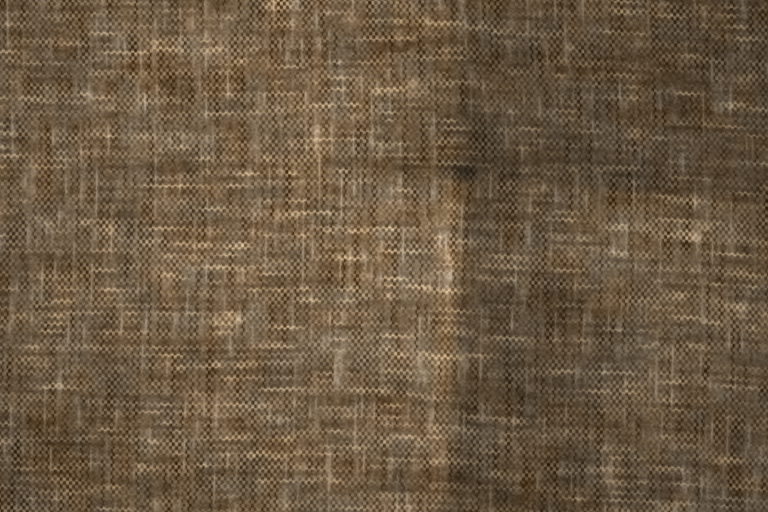
Give the GLSL for this texture, as a Shadertoy shader.

```glsl
// Coarse brown woven cloth with a vertical fold meeting a horizontal crease.
// Stretched value noise colours the warp and weft yarns, a sine checker
// interlaces them, and soft falloffs around the two folds light the cloth.

float hash(vec2 p) {
    vec3 q = fract(p.xyx * vec3(0.1031, 0.1030, 0.0973));
    q += dot(q, q.yzx + 33.33);
    return fract((q.x + q.y) * q.z);
}

float noise(vec2 p) {
    vec2 cell = floor(p), f = fract(p);
    f = f * f * (3.0 - 2.0 * f);
    return mix(mix(hash(cell), hash(cell + vec2(1, 0)), f.x),
               mix(hash(cell + vec2(0, 1)), hash(cell + 1.0), f.x), f.y);
}

float bump(vec2 p, vec2 center, vec2 size) {
    vec2 q = (p - center) / size;
    return exp(-dot(q, q));
}

// Light on the cloth: d is measured right of the fold, h above the crease.
float foldLight(vec2 p, float d, float h) {
    float right = smoothstep(-0.015, 0.035, d);
    float above = smoothstep(-0.018, 0.018, h);
    float light = 1.03;

    // Broad glow on the left panel, dimmer outer edges
    light += 0.17 * bump(p, vec2(0.74, 0.53), vec2(0.36, 0.24)) * (1.0 - right);
    light += 0.07 * bump(p, vec2(0.42, 0.87), vec2(0.42, 0.2));
    light -= 0.17 * smoothstep(0.45, 1.0, length((p - vec2(0.75, 0.55)) * vec2(0.9, 1.0)));

    // Shadow gathered over the crease
    light -= right * above * (0.13 + 0.27 * exp(-abs(h) / 0.13) * exp(-max(d, 0.0) / 0.9));
    light -= (1.0 - right) * above * 0.25 * exp(-abs(h) / 0.035) * exp(min(d, 0.0) / 0.22);
    light -= 0.1 * bump(p, vec2(0.84, 0.75), vec2(0.12, 0.14));

    // Lower right panel: shaded valley, then a lifted area
    light -= right * (1.0 - above) * (0.08 + 0.15 * exp(-max(d, 0.0) / 0.16));
    light += 0.10 * bump(p, vec2(1.2, 0.49), vec2(0.24, 0.13));
    light -= 0.09 * bump(p, vec2(1.09, 0.24), vec2(0.1, 0.25));

    // Pressed line along the fold and the pinch where both meet
    light -= 0.12 * above * exp(-abs(d) / 0.008);
    light += 0.10 * (1.0 - above) * bump(vec2(d), vec2(-0.012), vec2(0.025));
    light -= 0.28 * bump(vec2(d, h), vec2(0.005, 0.005), vec2(0.018, 0.02));
    return light;
}

void mainImage(out vec4 fragColor, in vec2 fragCoord) {
    vec2 p = fragCoord / iResolution.y;
    p.x *= 1.5 * iResolution.y / iResolution.x;

    float d = p.x - 0.90 + 0.055 * abs(p.y - 0.655);
    float h = p.y - 0.655 + 0.075 * max(d, 0.0) + 0.02 * max(-d, 0.0);

    // Yarn directions bend gently across the folds
    vec2 cloth = p;
    cloth.y += 0.055 * max(d, 0.0) - 0.025 * min(d, 0.0) * (p.y - 0.75);
    cloth.y += 0.009 * (noise(p * 3.0) - 0.5);
    cloth.x += 0.018 * abs(p.y - 0.655) + 0.005 * (noise(p * 4.0 + 20.0) - 0.5);
    vec2 yarn = cloth * vec2(165.0, 132.0);

    // Slubs run long across the weft and shorter down the warp
    float weft = 0.6 * noise(vec2(cloth.x * 9.0, yarn.y))
               + 0.4 * noise(vec2(cloth.x * 42.0 + 31.0, yarn.y + 57.0));
    float warp = 0.6 * noise(vec2(yarn.x, cloth.y * 11.0 + 83.0))
               + 0.4 * noise(vec2(yarn.x + 19.0, cloth.y * 48.0));

    // Interlace, fading to its average when yarns fall below pixel size
    vec2 wave = sin(3.14159 * yarn);
    float detail = 1.0 - smoothstep(0.65, 1.3, max(fwidth(yarn.x), fwidth(yarn.y)));
    float over = 0.5 + 0.5 * detail * clamp(wave.x * wave.y * 1.7, -1.0, 1.0);

    vec3 weftColor = mix(vec3(0.31, 0.235, 0.145), vec3(0.68, 0.595, 0.48), weft);
    vec3 warpColor = mix(vec3(0.17, 0.105, 0.035), vec3(0.53, 0.465, 0.385), warp);
    vec3 color = mix(warpColor, weftColor, over);

    // Pale threads, mottled dye and fibre grain
    color += vec3(0.07, 0.075, 0.08) * smoothstep(0.68, 0.9, warp);
    color += vec3(0.09, 0.08, 0.06) * smoothstep(0.65, 0.9, weft);
    color += 0.06 * (noise(cloth * vec2(5.0, 19.0) + 7.0) - 0.5);
    color += vec3(0.03, 0.0, -0.03) * (noise(cloth * 24.0 + 40.0) - 0.5);
    color += 0.09 * (noise(cloth * vec2(210.0, 260.0)) - 0.5);

    color *= foldLight(p, d, h);
    fragColor = vec4(clamp(color, 0.0, 1.0), 1.0);
}
```
